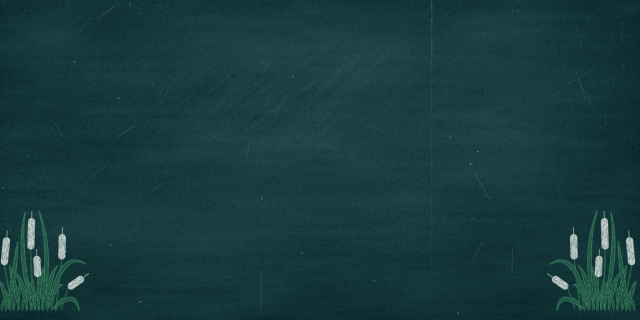
Reproduce this background procedurally as a Shadertoy shader.

```glsl
// Worn teal chalkboard with scratches and chalk-drawn cattails in both lower corners.
#define BOARD_DARK vec3(0.035, 0.155, 0.17)
#define BOARD_LIGHT vec3(0.18, 0.35, 0.36)
#define LEAF_GREEN vec3(0.25, 0.57, 0.38)
#define CHALK vec3(0.76, 0.81, 0.79)
#define GRAIN 0.13
#define SCRATCHES 44
#define SPECKS 36
#define TUFT_BLADES 14
#define HEAD_RADIUS 0.0105
#define RIGHT_SHIFT 0.0125

// Leaf: base x, control x, tip x, tip y. Head: bottom point, top point.
const vec4 LEAVES[12] = vec4[12](
    vec4(0.10, 0.055, 0.078, 0.335), vec4(0.13, 0.165, 0.122, 0.340),
    vec4(0.15, 0.190, 0.268, 0.175), vec4(0.165, 0.235, 0.247, 0.030),
    vec4(0.025, 0.05, 0.055, 0.245), vec4(0.06, 0.04, 0.03, 0.17),
    vec4(0.085, 0.07, 0.045, 0.15), vec4(0.12, 0.12, 0.14, 0.17),
    vec4(0.145, 0.15, 0.18, 0.17), vec4(0.11, 0.10, 0.075, 0.13),
    vec4(0.03, 0.01, 0.00, 0.12), vec4(0.15, 0.17, 0.195, 0.11));
const vec4 HEADS[5] = vec4[5](
    vec4(0.096, 0.221, 0.099, 0.318), vec4(0.193, 0.190, 0.195, 0.268),
    vec4(0.118, 0.135, 0.115, 0.200), vec4(0.013, 0.172, 0.021, 0.258),
    vec4(0.214, 0.100, 0.260, 0.133));

float hash(vec2 p) {
    vec3 q = fract(p.xyx * 0.1031);
    q += dot(q, q.yzx + 33.33);
    return fract((q.x + q.y) * q.z);
}

float noise(vec2 p) {
    vec2 i = floor(p), f = fract(p);
    f *= f * (3.0 - 2.0 * f);
    return mix(mix(hash(i), hash(i + vec2(1, 0)), f.x),
               mix(hash(i + vec2(0, 1)), hash(i + 1.0), f.x), f.y);
}

float fbm(vec2 p) {
    float sum = 0.0, amp = 0.5;
    for (int i = 0; i < 4; i++, amp *= 0.5, p = p * 2.03 + 17.0) sum += amp * noise(p);
    return sum;
}

float glow(vec2 p, vec2 center, vec2 size) {
    vec2 d = (p - center) / size;
    return exp(-dot(d, d));
}

// Distance to a segment, and position along it
vec2 segment(vec2 p, vec2 a, vec2 b) {
    vec2 d = b - a;
    float t = clamp(dot(p - a, d) / dot(d, d), 0.0, 1.0);
    return vec2(length(p - a - d * t), t);
}

float stroke(float d, float width, float px) {
    return 1.0 - smoothstep(width - px * 0.5, width + px, d);
}

// Tapered blade on a quadratic curve: bright outline, faint fill
float blade(vec2 p, vec2 a, vec2 c, vec2 b, float width, float px) {
    vec2 best = vec2(9.0, 0.0), last = a;
    for (int i = 1; i <= 10; i++) {
        float t = float(i) / 10.0;
        vec2 next = mix(mix(a, c, t), mix(c, b, t), t);
        vec2 s = segment(p, last, next);
        if (s.x < best.x) best = vec2(s.x, t - (1.0 - s.y) / 10.0);
        last = next;
    }
    float w = width * sin(3.14 * pow(best.y, 0.8));
    return max(0.75 * stroke(abs(best.x - w), 0.0009, px), 0.4 * stroke(best.x, w, px));
}

vec3 drawCattails(vec3 col, vec2 p, float px) {
    float green = 0.0, white = 0.0;
    for (int i = 0; i < 12; i++) {
        vec4 l = LEAVES[i];
        float bendY = l.w * 0.6 + abs(l.z - l.x);
        green = max(green, blade(p, vec2(l.x, 0.035), vec2(l.y, bendY), l.zw, 0.0055, px));
    }
    for (int i = 0; i < TUFT_BLADES; i++) {
        float k = float(i), x = 0.005 + 0.013 * k;
        vec2 tip = vec2(x + 0.05 * (hash(vec2(k, 3)) - 0.5), 0.06 + 0.07 * hash(vec2(k, 8)));
        green = max(green, 0.8 * blade(p, vec2(x, 0.03), vec2(x, tip.y * 0.7), tip, 0.003, px));
    }
    for (int i = 0; i < 5; i++) {
        vec2 low = HEADS[i].xy, top = HEADS[i].zw, axis = normalize(top - low);
        vec2 root = vec2(mix(0.12, low.x, 0.75), 0.035);
        green = max(green, 0.7 * blade(p, root, mix(root, low, 0.6), low, 0.001, px));
        white = max(white, 0.6 * stroke(segment(p, top, top + axis * 0.02).x, 0.0008, px));
        float d = segment(p, low + axis * HEAD_RADIUS, top - axis * HEAD_RADIUS).x;
        float hatch = noise(vec2(dot(p, axis) * 160.0, dot(p, vec2(-axis.y, axis.x)) * 400.0));
        white = max(white, stroke(d, HEAD_RADIUS, px) * (0.65 + 0.45 * hatch));
    }
    float chalkGrain = 0.7 + 0.5 * noise(p * 260.0);
    col = mix(col, LEAF_GREEN, min(green * chalkGrain, 1.0));
    return mix(col, CHALK, min(white, 1.0));
}

// Brightness of the board: broad light, wiped chalk and grain
float boardLight(vec2 p, float aspect) {
    float light = 0.20 + 0.30 * glow(p, vec2(0.95, 0.72), vec2(0.75, 0.36));
    light += 0.13 * glow(p, vec2(1.2, 0.75), vec2(0.3, 0.08)) + 0.16 * glow(p, vec2(0.17, 0.86), vec2(0.1, 0.06));
    light += 0.14 * glow(p, vec2(1.6, 0.92), vec2(0.15, 0.1)) + 0.13 * glow(p, vec2(1.28, 0.38), vec2(0.06, 0.03));
    light += 0.14 * glow(p, vec2(1.55, 0.55), vec2(0.2, 0.16)) + 0.12 * glow(p, vec2(0.7, 0.35), vec2(0.6, 0.25));
    light += 0.40 * (fbm(p * vec2(3.0, 7.0)) - 0.47) + 0.22 * (fbm(p * vec2(6.0, 55.0)) - 0.47);
    vec2 slant = mat2(0.77, -0.64, 0.64, 0.77) * p;
    light += 0.35 * (fbm(slant * vec2(9.0, 75.0)) - 0.45) * glow(p, vec2(0.95, 0.7), vec2(0.45, 0.18));
    light += GRAIN * (noise(p * 240.0) - 0.5) + GRAIN * (hash(floor(p * 256.0)) - 0.5);
    float edge = min(min(p.x, aspect - p.x), min(p.y, 1.0 - p.y));
    return light - 0.10 * exp(-edge * 18.0);
}

// Thin marks, dust and the long vertical seam
float chalkMarks(vec2 p, float aspect, float px) {
    float marks = 0.0;
    for (int i = 0; i < SCRATCHES; i++) {
        float k = float(i), angle = 0.5 + 1.7 * hash(vec2(k, 11));
        vec2 a = vec2(aspect * hash(vec2(k, 1)), hash(vec2(k, 2)));
        vec2 d = vec2(cos(angle), sin(angle)) * mix(0.02, 0.11, hash(vec2(k, 5)));
        marks += 0.13 * hash(vec2(k, 7)) * stroke(segment(p, a, a + d).x, 0.0009, px);
    }
    for (int i = 0; i < SPECKS; i++) {
        float k = float(i) + 70.0;
        vec2 c = vec2(aspect * hash(vec2(k, 4)), hash(vec2(k, 9)));
        marks += 0.4 * hash(vec2(k, 6)) * stroke(length(p - c), 0.0018, px);
    }
    float seam = stroke(abs(p.x - 1.349), 0.0012, px) * noise(p.yy * 60.0);
    return marks + seam * mix(0.09, 0.25, smoothstep(0.76, 0.8, p.y)) * smoothstep(0.05, 0.3, p.y);
}

void mainImage(out vec4 fragColor, in vec2 fragCoord) {
    float px = 1.0 / iResolution.y, aspect = iResolution.x * px;
    vec2 p = fragCoord * px;
    vec3 col = mix(BOARD_DARK, BOARD_LIGHT, max(boardLight(p, aspect), -0.1));
    col = mix(col, CHALK, min(chalkMarks(p, aspect, px), 1.0));

    // Mirrored plants
    vec2 q = p.x > aspect * 0.5 ? vec2(aspect - p.x - RIGHT_SHIFT, p.y) : p;
    if (q.x < 0.32 && q.y < 0.38) col = drawCattails(col, q, px);
    fragColor = vec4(col, 1.0);
}
```
